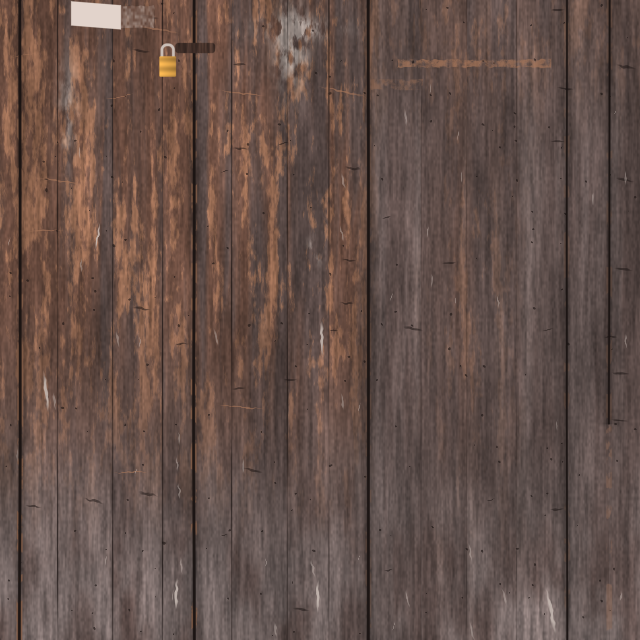
Reproduce this texture procedurally as a Shadertoy shader.

```glsl
#define PANEL_GAP 0.0022
#define BOARD_GAP 0.0009
#define GRAIN_DEPTH 0.25
#define BROAD_DEPTH 0.5
#define UMBER vec3(0.34, 0.28, 0.266)
#define ASH vec3(0.46, 0.41, 0.40)
#define BROWN vec3(0.42, 0.30, 0.25)
#define OCHRE vec3(0.65, 0.46, 0.35)
#define SHADOW vec3(0.10, 0.075, 0.07)
#define PALE vec3(0.79, 0.74, 0.71)
#define BRASS vec3(0.82, 0.60, 0.27)

const float panelSeams[5] = float[](0.031, 0.303, 0.575, 0.886, 0.952);
const float boardSeams[9] = float[](0.09, 0.176, 0.254, 0.362, 0.449, 0.514, 0.658, 0.729, 0.807);

float hash(vec2 p) {
    vec3 q = fract(p.xyx * 0.1031);
    q += dot(q, q.yzx + 33.33);
    return fract((q.x + q.y) * q.z);
}

float noise(vec2 p) {
    vec2 i = floor(p), f = fract(p);
    f = f * f * (3.0 - 2.0 * f);
    return mix(mix(hash(i), hash(i + vec2(1, 0)), f.x),
               mix(hash(i + vec2(0, 1)), hash(i + 1.0), f.x), f.y);
}

float fbm(vec2 p) {
    float sum = 0.0, amp = 0.533;
    for (int i = 0; i < 4; i++) {
        sum += amp * noise(p);
        p = p * 2.03 + 17.3;
        amp *= 0.5;
    }
    return sum;
}

float fill(float d) {
    float px = 0.8 / min(iResolution.x, iResolution.y);
    return smoothstep(px, -px, d);
}

float box(vec2 p, vec2 halfSize) {
    vec2 d = abs(p) - halfSize;
    return length(max(d, 0.0)) + min(max(d.x, d.y), 0.0);
}

// Soft spot fading out at the given radii
float spot(vec2 p, vec2 radii) {
    p /= radii;
    return exp(-dot(p, p));
}

// Cellular scatter of slanted elliptical marks
float scatter(vec2 uv, vec2 cells, vec2 size, float chance, float seed) {
    float mask = 0.0;
    for (int k = 0; k < 9; k++) {
        vec2 id = floor(uv * cells) + vec2(k % 3 - 1, k / 3 - 1);
        float g = hash(id + seed + 41.7);
        vec2 p = uv - (id + 0.2 + 0.6 * vec2(g, hash(id + seed + 9.1))) / cells;
        p += (g - 0.5) * 0.5 * (size.y > size.x ? vec2(p.y, 0) : vec2(0, p.x));
        float d = length(p / (size * (0.4 + 0.6 * g)));
        mask = max(mask, smoothstep(1.4, 0.5, d) * step(hash(id + seed), chance));
    }
    return mask;
}

void mainImage(out vec4 fragColor, in vec2 fragCoord) {
    vec2 uv = fragCoord / iResolution.xy;
    float x = uv.x, y = uv.y;
    vec2 rough = uv + 0.003 * (vec2(noise(uv * 150.0), noise(uv * 150.0 + 31.0)) - 0.5);

    // Board index and seam masks
    float board = 0.0, panelLine = 0.0, boardLine = 0.0, chipped = 0.0, shade = 0.0;
    for (int i = 0; i < 5; i++) {
        float d = x - panelSeams[i] - 0.0015 * (noise(vec2(y * 3.0, i)) - 0.5);
        float open = i == 4 ? fill(0.337 - y) : 1.0;
        board += step(0.0, d);
        panelLine = max(panelLine, open * fill(abs(d) - PANEL_GAP * (i > 2 ? 0.65 : 1.0)));
        shade = max(shade, open * exp(-abs(d) * 150.0));
        chipped = max(chipped, (i < 2 ? 0.9 : 0.3) * smoothstep(0.006, 0.003, abs(d)));
    }
    for (int i = 0; i < 9; i++) {
        float d = x - boardSeams[i];
        board += step(0.0, d);
        float strength = mix(0.1, 0.9, noise(vec2(y * 9.0, i * 7))) * (i > 5 ? 0.4 : 1.0);
        boardLine = max(boardLine, strength * fill(abs(d) - BOARD_GAP));
    }
    float tone = hash(vec2(board * 7.0, 3.0));

    // Vertical grain from stretched noise and warped sines
    float warp = fbm(vec2(x * 9.0 + board * 5.0, y * 2.2));
    float streak = fbm(vec2(x * 48.0 + warp * 1.5, y * 1.7 + board));
    float fine = fbm(vec2(x * 200.0, y * 18.0 + board * 3.0));
    float speck = noise(uv * vec2(330, 190));
    float rings = sin(x * 420.0 + warp * 14.0) + 0.5 * sin(x * 910.0 - warp * 19.0);
    vec3 col = mix(UMBER, ASH, smoothstep(0.4, 0.8, streak) * 0.5 + 0.25 * (tone - 0.4));

    // Warm wear, strongest on the upper left panels
    float left = smoothstep(0.60, 0.54, x);
    float region = left * smoothstep(0.08, 0.6, y) + 0.3 * smoothstep(0.75, 1.0, y)
                 + 0.45 * spot(uv - vec2(0.74, 0.6), vec2(0.06, 0.4));
    region = min(region, 1.0);
    col = mix(col, BROWN, region * smoothstep(0.36, 0.6, mix(warp, streak, 0.55)));
    float flakes = 0.5 * fbm(uv * vec2(70, 9)) + 0.3 * fbm(uv * vec2(190, 60)) + 0.2 * streak;
    col = mix(col, OCHRE, region * 0.75 * smoothstep(0.5, 0.63, flakes));

    // Weathered foot and pale stains
    float foot = smoothstep(0.38, 0.02, y) * smoothstep(0.3, 0.7, fbm(uv * vec2(24, 9)));
    col = mix(col, ASH, foot * 0.9);
    float stain = spot(uv - vec2(0.455, 0.93), vec2(0.025, 0.06))
                + 0.8 * spot(uv - vec2(0.47, 0.955), vec2(0.06, 0.015))
                + 0.5 * spot(uv - vec2(0.105, 0.83), vec2(0.015, 0.07))
                + 0.7 * spot(uv - vec2(0.49, 0.605), vec2(0.012, 0.02));
    col = mix(col, PALE, min(0.75, stain * smoothstep(0.3, 0.65, fbm(uv * vec2(110, 45)))));
    col *= 1.0 + GRAIN_DEPTH * (2.0 * fine + 0.7 * speck - 1.35 + 0.15 * rings);
    col *= 1.0 + BROAD_DEPTH * (fbm(uv * vec2(14, 4) + 7.0) - 0.48);

    // Dents, pores, scratches and paint drips
    col = mix(col, SHADOW, 0.5 * scatter(rough, vec2(12, 16), vec2(0.013, 0.0022), 0.22, 2.0));
    col = mix(col, SHADOW, 0.6 * scatter(rough, vec2(38), vec2(0.0022), 0.15, 8.0));
    col = mix(col, OCHRE, 0.6 * left * scatter(rough, vec2(7, 9), vec2(0.035, 0.0015), 0.3, 19.0));
    col = mix(col, PALE, 0.85 * scatter(rough, vec2(9, 7), vec2(0.003, 0.03), 0.14, 27.0));
    col = mix(col, PALE, 0.4 * scatter(rough, vec2(20), vec2(0.0018, 0.012), 0.1, 33.0));

    // Ochre smears and chipped seams
    float smear = fill(box(rough - vec2(0.742, 0.901), vec2(0.12, 0.006)));
    smear = max(smear, 0.6 * fill(box(rough - vec2(0.62, 0.868), vec2(0.04, 0.008))));
    col = mix(col, OCHRE, smear * 0.7 * smoothstep(0.25, 0.65, fbm(uv * 110.0)));
    col = mix(col, OCHRE, chipped * smoothstep(0.48, 0.6, fbm(uv * vec2(60, 40))));
    col = mix(col * (1.0 - 0.35 * shade), SHADOW, max(panelLine * 0.95, boardLine));

    // Torn scrap and blank paper label
    float scrap = fill(box(rough - vec2(0.215, 0.974), vec2(0.026, 0.017)));
    col = mix(col, mix(BROWN, PALE, 0.6 * speck), 0.8 * scrap);
    vec2 label = uv - vec2(0.15, 0.976);
    label.y += 0.08 * label.x;
    col = mix(col, PALE * 1.12, fill(box(label, vec2(0.039, 0.019))));

    // Rusty hasp and brass padlock
    vec2 hasp = uv - vec2(0.305, 0.925);
    col = mix(col, mix(SHADOW, BROWN, fine), fill(box(hasp, vec2(0.026, 0.003)) - 0.005));
    vec2 lock = uv - vec2(0.262, 0.896);
    float shackle = abs(box(lock - vec2(0, 0.02), vec2(0.001, 0.006)) - 0.008) - 0.0022;
    col = mix(col, PALE, fill(shackle));
    vec3 brass = BRASS * (1.0 + 0.12 * sin(lock.y * 420.0) - 10.0 * lock.x);
    col = mix(col, brass, fill(box(lock, vec2(0.011, 0.014)) - 0.002));

    fragColor = vec4(min(col, 1.0), 1.0);
}
```
